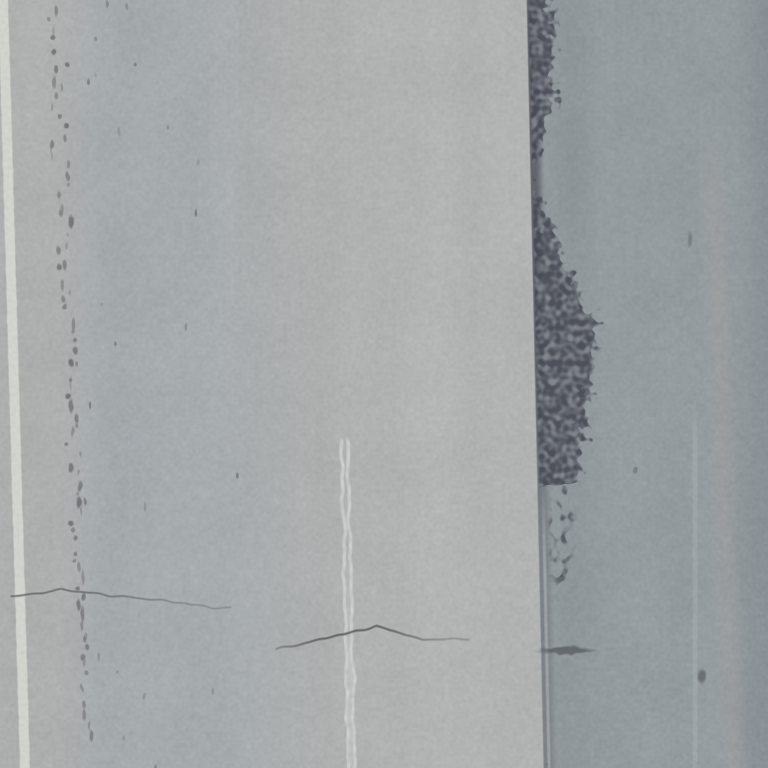
Reproduce this texture procedurally as a three.js fragment shader.

```glsl
varying vec2 vUv;

const vec3 PALE_SLAB = vec3(0.695, 0.70, 0.698);
const vec3 BLUE_SLAB = vec3(0.645, 0.668, 0.678);
const vec3 LANE = vec3(0.580, 0.608, 0.622);
const vec3 LANE_DARK = vec3(0.535, 0.565, 0.585);
const vec3 LANE_ROSE = vec3(0.615, 0.617, 0.622);
const vec3 PAINT = vec3(0.83, 0.84, 0.82);
const vec3 SEALANT = vec3(0.82, 0.825, 0.82);
const vec3 WEED_DARK = vec3(0.27, 0.28, 0.32);
const vec3 WEED_LIGHT = vec3(0.50, 0.52, 0.54);
const vec3 SHADOW = vec3(0.34, 0.35, 0.37);
const vec3 CHIP = vec3(0.40, 0.41, 0.42);
const float SOFT = 0.0014;
const float GRAIN = 0.045;
const int CHIP_COUNT = 76;
const int SPECK_COUNT = 24;

vec2 hash2(vec2 p) {
  p = vec2(dot(p, vec2(127.1, 311.7)), dot(p, vec2(269.5, 183.3)));
  return fract(sin(p) * 43758.55);
}

float gradDot(vec2 cell, vec2 corner, vec2 f) {
  return dot(hash2(cell + corner) * 2.0 - 1.0, f - corner);
}

// Gradient noise, roughly -0.7 to 0.7
float noise(vec2 p) {
  vec2 i = floor(p), f = fract(p);
  vec2 u = f * f * (3.0 - 2.0 * f);
  return mix(mix(gradDot(i, vec2(0, 0), f), gradDot(i, vec2(1, 0), f), u.x),
             mix(gradDot(i, vec2(0, 1), f), gradDot(i, vec2(1, 1), f), u.x), u.y);
}

float band(float d, float halfWidth) {
  return 1.0 - smoothstep(halfWidth - SOFT, halfWidth + SOFT, abs(d));
}

float blob(vec2 p, vec2 centre, vec2 radius) {
  return 1.0 - smoothstep(0.5, 1.3, length((p - centre) / radius));
}

float segment(vec2 p, vec2 a, vec2 b) {
  vec2 d = b - a;
  return length(p - a - d * clamp(dot(p - a, d) / dot(d, d), 0.0, 1.0));
}

float hairline(float d, float width) {
  return 1.0 - smoothstep(0.0, width, d);
}

vec3 slabs(vec2 p, float fromJoint) {
  float streak = noise(vec2(p.x * 22.0, p.y * 1.3));
  float blue = smoothstep(0.06, 0.14, p.x) * (1.0 - smoothstep(0.24, 0.50, p.x + 0.06 * p.y));
  vec3 slab = mix(PALE_SLAB - 0.012, BLUE_SLAB, blue);
  slab += 0.012 * smoothstep(0.3, 0.62, p.x) + 0.018 * streak;
  vec3 lane = mix(LANE, LANE_DARK, smoothstep(0.94, 1.0, p.x) * 0.9);
  float rose = smoothstep(0.022, 0.0, abs(p.x - 0.955 + 0.035 * p.y)) * smoothstep(0.85, 0.72, p.y);
  lane = mix(lane, LANE_ROSE, 0.7 * rose);
  lane += 0.06 * band(p.x - 0.905, 0.003) * smoothstep(0.48, 0.42, p.y) * 0.6;
  lane += 0.015 * streak - 0.018 * smoothstep(0.05, 0.0, abs(p.x - 0.74));
  return mix(slab, lane, smoothstep(-SOFT, SOFT, fromJoint));
}

// Ragged growth measured outward from the joint
float growth(vec2 p, float d) {
  float ragged = 0.020 * noise(p * 48.0) + 0.022 * noise(p * 120.0);
  float upper = 0.034 * smoothstep(0.775, 0.87, p.y) - 0.012 * step(p.y, 0.78);
  float widen = 0.083 * (0.76 - p.y) / 0.19;
  float middle = min(widen, mix(0.053, 0.080, (p.y - 0.365) / 0.2));
  middle = mix(-0.04, middle, smoothstep(0.355, 0.375, p.y));
  float reach = max(upper, middle);
  float mask = smoothstep(-0.003, 0.005, reach - d + ragged);
  float tuft = blob(p, vec2(0.732, 0.30), vec2(0.018, 0.085));
  mask = max(mask, tuft * smoothstep(0.02, 0.3, noise(p * vec2(100.0, 75.0))));
  return mask * smoothstep(0.0, 0.004, d);
}

void main() {
  vec2 p = vUv;
  float d = p.x - (0.708 - 0.022 * p.y);
  float fine = noise(p * 190.0), coarse = noise(p * 85.0 + 7.0);
  vec3 color = slabs(p, d);
  color += GRAIN * (0.7 * fine + 0.5 * coarse) + 0.018 * noise(p * 14.0);

  // Joint shadow, pale lip and growth
  float shade = smoothstep(-SOFT, SOFT, d) * (1.0 - smoothstep(0.006, 0.020, d));
  color = mix(color, SHADOW, shade * mix(0.38, 0.82, smoothstep(0.25, 0.6, p.y)));
  color += 0.12 * band(d - 0.007, 0.002) * smoothstep(0.40, 0.25, p.y);
  float leaf = smoothstep(-0.35, 0.55, noise(p * 130.0) + 0.5 * noise(p * 65.0));
  color = mix(color, mix(WEED_DARK, WEED_LIGHT, leaf), 0.88 * growth(p, d));
  float smear = blob(p + vec2(0.0, 0.006 * coarse), vec2(0.738, 0.153), vec2(0.036, 0.005));
  color = mix(color, SHADOW, 0.75 * smear);

  // Painted edge line
  float paint = band(p.x - (0.0325 - 0.0285 * p.y), 0.0065 + 0.001 * coarse);
  color = mix(color, PAINT + 0.03 * fine, 0.9 * paint);

  // Chips along the worn seam
  vec2 q = p + 0.0025 * vec2(coarse, noise(p * 110.0 + 31.0));
  float chips = 0.0;
  for (int i = 0; i < CHIP_COUNT; i++) {
    vec2 h = hash2(vec2(float(i), 3.7)), s = hash2(vec2(float(i), 9.1));
    float y = 0.04 + 0.95 * (float(i) + h.x) / float(CHIP_COUNT);
    float spread = mix(0.018, 0.032, smoothstep(0.6, 1.0, y));
    vec2 centre = vec2(0.113 - 0.042 * y + (h.y - 0.5) * spread, y);
    vec2 radius = vec2(0.0015 + 0.0022 * s.x, 0.003 + 0.008 * s.y * s.y);
    chips = max(chips, blob(q, centre, radius) * (0.35 + 0.6 * s.x));
  }

  // Stray specks
  for (int i = 0; i < SPECK_COUNT; i++) {
    vec2 h = hash2(vec2(float(i), 17.3)), s = hash2(vec2(float(i), 23.9));
    vec2 centre = vec2(0.11 + 0.2 * h.x * h.x, h.y);
    chips = max(chips, blob(q, centre, vec2(0.002, 0.002 + 0.004 * s.x)) * (0.3 + 0.5 * s.y));
  }
  chips = max(chips, blob(q, vec2(0.914, 0.120), vec2(0.006, 0.009)));
  chips = max(chips, 0.6 * blob(q, vec2(0.898, 0.688), vec2(0.003, 0.010)));
  chips = max(chips, 0.7 * blob(q, vec2(0.827, 0.388), vec2(0.003, 0.005)));
  color = mix(color, CHIP, 0.85 * chips);

  // Twin strands of pale sealant
  float wobble = 0.004 * noise(vec2(p.y * 22.0, 2.0)) + 0.002 * noise(vec2(p.y * 70.0, 5.0));
  float s = p.x - (0.458 - 0.022 * p.y) - wobble;
  float split = 0.004 + 0.005 * noise(vec2(p.y * 30.0, 8.0));
  float strands = max(band(s - split, 0.0022), band(s + split, 0.0022));
  strands = max(strands, 0.55 * band(s, 0.0055) * smoothstep(0.32, 0.1, p.y));
  strands *= smoothstep(0.432, 0.424, p.y) * (0.72 + 0.6 * noise(p * 100.0));
  color = mix(color, SEALANT, clamp(strands, 0.0, 1.0));

  // Transverse cracks
  vec2 c = p + vec2(0.0, 0.005 * noise(vec2(p.x * 45.0, 1.0)));
  float left = min(segment(c, vec2(0.015, 0.223), vec2(0.08, 0.232)),
                   segment(c, vec2(0.08, 0.232), vec2(0.20, 0.219)));
  left = min(left, segment(c, vec2(0.20, 0.219), vec2(0.30, 0.207)));
  float right = min(segment(c, vec2(0.36, 0.154), vec2(0.45, 0.175)),
                    segment(c, vec2(0.45, 0.175), vec2(0.49, 0.185)));
  right = min(right, segment(c, vec2(0.49, 0.185), vec2(0.55, 0.167)));
  right = min(right, segment(c, vec2(0.55, 0.167), vec2(0.61, 0.168)));
  float crack = hairline(left, 0.0025) * mix(0.75, 0.35, smoothstep(0.06, 0.28, p.x));
  crack = max(crack, hairline(right, 0.0028) * mix(0.9, 0.35, smoothstep(0.03, 0.13, abs(p.x - 0.46))));
  color = mix(color, CHIP - 0.04, crack);

  gl_FragColor = vec4(color, 1.0);
}
```
